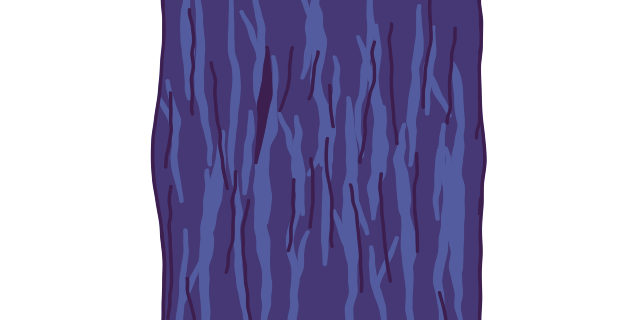
Give the GLSL for this texture, as a Shadertoy shader.

```glsl
// Cartoon tree trunk: purple bark with blue streaks, dark cracks and a dark outline on white

float hash(vec2 p) {
    return fract(sin(dot(p, vec2(12.9898, 78.233))) * 43758.5453);
}

// Smooth 1D noise in -1..1, one curve per seed
float noise(float x, float seed) {
    float i = floor(x), f = fract(x);
    f = f * f * (3.0 - 2.0 * f);
    return 2.0 * mix(hash(vec2(i, seed)), hash(vec2(i + 1.0, seed)), f) - 1.0;
}

// Sideways wander of a stroke at height y
float wander(float y, float seed) {
    return 0.013 * noise(y * 8.0, seed) + 0.004 * noise(y * 24.0, seed + 7.0);
}

// Distance to a wobbly round-ended stroke, thin at the ends and swollen in the middle
float stroke(vec2 p, vec2 start, float len, float lean, float thin, float swell, float seed) {
    float t = clamp((p.y - start.y) / len, 0.0, 1.0);
    float axis = start.x + lean * t + wander(p.y, seed);
    float radius = thin + swell * sin(3.14159 * t) * (0.85 + 0.35 * noise(p.y * 13.0, seed + 3.0));
    return length(vec2(p.x - axis, p.y - start.y - len * t)) - radius;
}

// Blue streaks, some with a forked arm
float streaks(vec2 p) {
    float d = 1.0;
    for (int i = 0; i < 11; i++) {
        for (int j = 0; j < 3; j++) {
            vec2 id = vec2(i, j);
            float seed = float(i * 3 + j) + 11.0;
            float len = 0.2 + 0.4 * hash(id + 1.3);
            float lean = 0.09 * (hash(id + 2.7) - 0.5);
            float swell = 0.005 + 0.012 * hash(id + 4.1);
            vec2 start = vec2(0.53 + 0.087 * (id.x + 0.5 + 0.6 * (hash(id + 5.9) - 0.5)),
                              (id.y + hash(id + 6.2)) / 3.0 - 0.5 * len);
            d = min(d, stroke(p, start, len, lean, 0.007, swell, seed));

            if (hash(id + 8.4) < 0.4) {
                float side = hash(id + 9.1) < 0.5 ? -1.0 : 1.0;
                float rise = hash(id + 3.6) < 0.7 ? 0.16 : -0.14;
                vec2 joint = start + 0.5 * vec2(lean, len);
                d = min(d, stroke(p, joint, rise, 0.06 * side, 0.007, 0.005, seed));
            }
        }
    }
    return d;
}

// Thin dark cracks between the streaks, a few opening into long hollows
float cracks(vec2 p) {
    float d = 1.0;
    for (int i = 0; i < 12; i++) {
        for (int j = 0; j < 2; j++) {
            vec2 id = vec2(i, j) + 40.0;
            float hollow = step(hash(id + 1.9), 0.13);
            float len = mix(0.12 + 0.3 * hash(id + 2.2), 0.36, hollow);
            float lean = 0.08 * (hash(id + 3.8) - 0.5);
            vec2 start = vec2(0.53 + 0.087 * (float(i) + 0.4 * (hash(id + 4.5) - 0.5)),
                              (float(j) + hash(id + 5.3)) / 2.0 - 0.5 * len);
            d = min(d, stroke(p, start, len, lean, 0.0055, 0.014 * hollow, float(i * 2 + j) + 90.0));
        }
    }
    return d;
}

// Signed distance to the trunk sides, negative inside
float trunk(vec2 p) {
    float flare = 0.02 * smoothstep(0.2, 0.5, abs(p.y - 0.5));
    float left = 0.499 - 0.026 * cos(6.6 * (p.y - 0.52)) - flare;
    float bulge = 8.0 * (p.y - 0.5);
    float right = 1.507 + 0.014 * exp(-bulge * bulge);
    left += 0.003 * noise(p.y * 16.0, 201.0);
    right += 0.004 * noise(p.y * 14.0, 207.0);
    return max(left - p.x, p.x - right);
}

// Anti-aliased coverage of a shape
float cover(float d) {
    float pixel = 0.6 / iResolution.y;
    return 1.0 - smoothstep(-pixel, pixel, d);
}

void mainImage(out vec4 fragColor, in vec2 fragCoord) {
    vec2 p = fragCoord / iResolution.y;
    vec3 bark = vec3(0.27, 0.22, 0.46);
    vec3 blue = vec3(0.32, 0.36, 0.62);
    vec3 dark = vec3(0.24, 0.12, 0.31);

    float side = trunk(p);
    float outline = abs(side + 0.006) - 0.0055 - 0.001 * noise(p.y * 20.0, 211.0);

    vec3 color = mix(bark, blue, cover(streaks(p)));
    color = mix(color, dark, cover(min(cracks(p), outline)));
    color = mix(vec3(1.0), color, cover(side));
    fragColor = vec4(color, 1.0);
}
```
